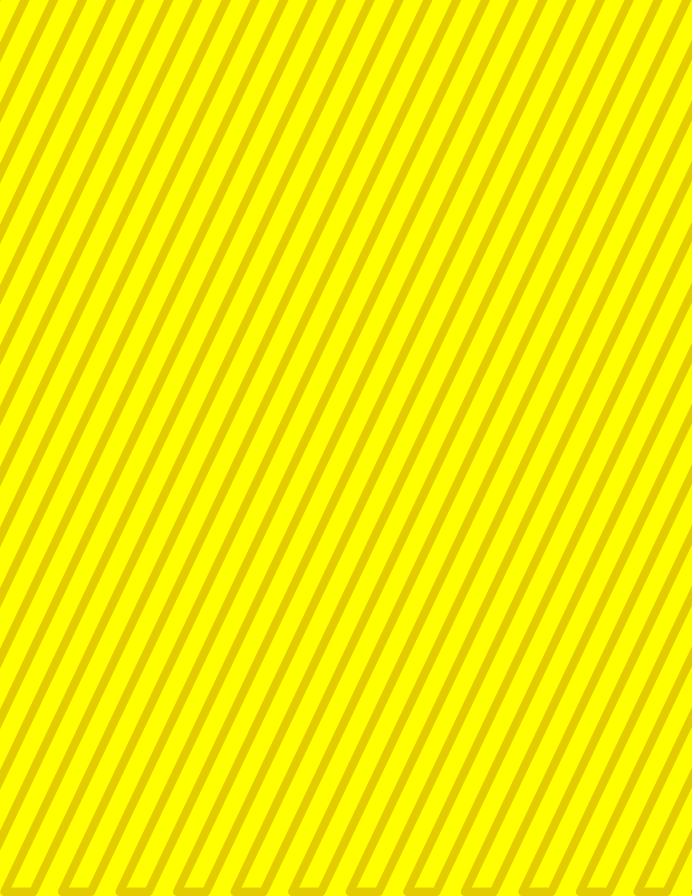
A WebGL 1 fragment shader for this pattern:

```glsl
precision highp float;
// Slanted ochre stripes on yellow, joined in pairs by short bars at the bottom edge.

uniform vec2 u_resolution;

// All lengths are fractions of the canvas height.
const float STRIPE_SPACING = 0.03212;
const float STRIPE_SLOPE = 2.107;
const float HALF_WIDTH = 0.00475;
const vec2 FIRST_CORNER = vec2(0.0051, 0.0047);
const vec3 YELLOW = vec3(1.0, 1.0, 0.0);
const vec3 OCHRE = vec3(0.89, 0.80, 0.0);

// Distance to the nearest of the parallel rays rising from the line y = 0.
float rayDistance(vec2 p, float spacing, float slope) {
  vec2 direction = normalize(vec2(1.0, slope));
  float index = floor((p.x - p.y / slope) / spacing + 0.5);
  vec2 offset = p - vec2(index * spacing, 0.0);
  return length(offset - direction * max(dot(offset, direction), 0.0));
}

// Distance to the nearest bar, each joining one pair of rays at its foot.
float barDistance(vec2 p, float spacing) {
  float x = mod(p.x + 0.5 * spacing, 2.0 * spacing) - spacing;
  return length(vec2(max(abs(x) - 0.5 * spacing, 0.0), p.y));
}

// Antialiased coverage of a line with rounded joins.
float lineCoverage(float dist, float halfWidth, float pixel) {
  return 1.0 - smoothstep(-0.6 * pixel, 0.6 * pixel, dist - halfWidth);
}

void main() {
  vec2 p = gl_FragCoord.xy / u_resolution.y - FIRST_CORNER;
  float pixel = 1.0 / u_resolution.y;

  float dist = min(rayDistance(p, STRIPE_SPACING, STRIPE_SLOPE),
                   barDistance(p, STRIPE_SPACING));
  float ink = lineCoverage(dist, HALF_WIDTH, pixel);
  gl_FragColor = vec4(mix(YELLOW, OCHRE, ink), 1.0);
}
```
